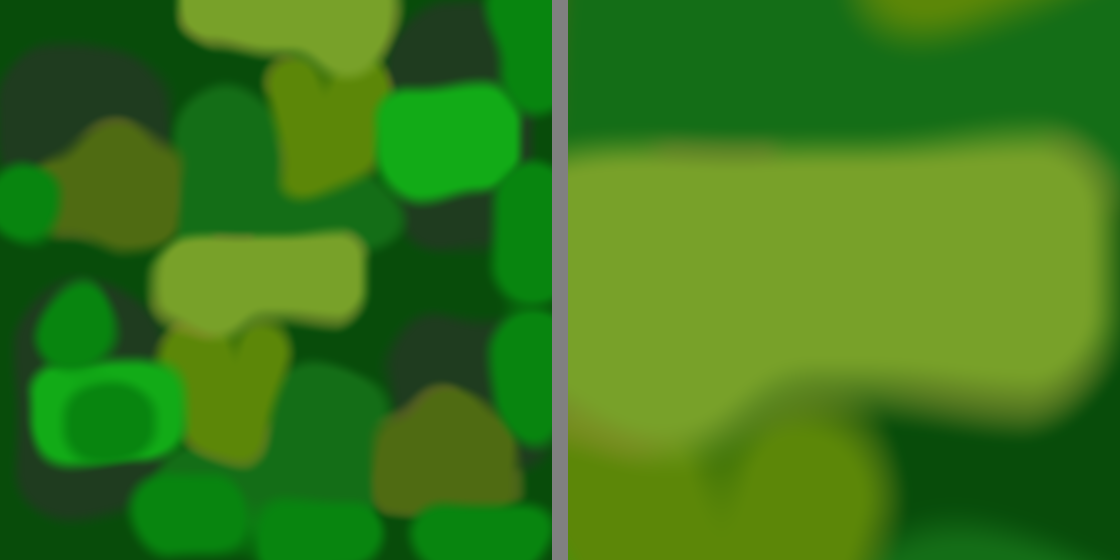
Left, the full canvas; right, a detail of the centre.
Write a WebGL 1 fragment shader that draws this pattern.

```glsl
precision highp float;
// Soft woodland camouflage: a patch motif repeated by glide reflection, ringed with leaf blobs.

uniform vec2 u_resolution;

const vec3 DARK    = vec3(0.03, 0.30, 0.04);
const vec3 SLATE   = vec3(0.12, 0.235, 0.12);
const vec3 MID     = vec3(0.08, 0.43, 0.09);
const vec3 OLIVE   = vec3(0.31, 0.42, 0.07);
const vec3 MUSTARD = vec3(0.36, 0.53, 0.03);
const vec3 PALE    = vec3(0.47, 0.63, 0.16);
const vec3 BRIGHT  = vec3(0.07, 0.67, 0.09);
const vec3 LEAF    = vec3(0.03, 0.52, 0.06);
const vec3 TAN     = vec3(0.62, 0.48, 0.22);

const float ROW_PITCH   = 0.482;  // height of one motif row
const float SOFTNESS    = 0.018;  // half width of the blurred edges
const float WARP_AMOUNT = 0.036;
const float WARP_SCALE  = 8.0;
const float FRINGE      = 0.22;   // strength of the tan rim on warm patches
const float RIM         = 0.46;   // distance of the leaf ring from the centre
const float LEAF_RADIUS = 0.070;
const float LEAF_LENGTH = 0.050;

float hash(vec2 p) {
  vec3 q = fract(p.xyx * vec3(0.1031, 0.1030, 0.0973));
  q += dot(q, q.yzx + 33.33);
  return fract((q.x + q.y) * q.z);
}

float noise(vec2 p) {
  vec2 i = floor(p), f = fract(p);
  f = f * f * f * (f * (f * 6.0 - 15.0) + 10.0);
  return mix(mix(hash(i), hash(i + vec2(1.0, 0.0)), f.x),
             mix(hash(i + vec2(0.0, 1.0)), hash(i + vec2(1.0, 1.0)), f.x), f.y);
}

float smoothUnion(float a, float b, float k) {
  float h = max(k - abs(a - b), 0.0) / k;
  return min(a, b) - 0.25 * h * h * k;
}

float capsule(vec2 p, vec2 a, vec2 b, float r) {
  vec2 ab = b - a;
  float t = clamp(dot(p - a, ab) / dot(ab, ab), 0.0, 1.0);
  return length(p - a - t * ab) - r;
}

float roundBox(vec2 p, vec2 centre, vec2 halfSize, float r) {
  vec2 q = abs(p - centre) - halfSize + r;
  return length(max(q, 0.0)) + min(max(q.x, q.y), 0.0) - r;
}

float coverage(float d) {
  return 1.0 - smoothstep(-SOFTNESS, SOFTNESS, d);
}

void paint(inout vec3 col, float d, vec3 ink, float fringe) {
  float c = coverage(d);
  col = mix(col, ink, c);
  col = mix(col, TAN, 4.0 * c * (1.0 - c) * fringe);
}

// One motif; q.x runs right from the centre, q.y runs down from the row top.
void paintMotif(inout vec3 col, vec2 q, float fringe) {
  float slate = min(roundBox(q, vec2(-0.355, 0.215), vec2(0.156, 0.137), 0.10),
                    roundBox(q, vec2(0.331, 0.228), vec2(0.130, 0.215), 0.10));
  paint(col, slate, SLATE, 0.0);

  float mid = smoothUnion(capsule(q, vec2(-0.088, 0.26), vec2(-0.080, 0.37), 0.105),
                          capsule(q, vec2(-0.075, 0.40), vec2(0.146, 0.385), 0.07), 0.06);
  paint(col, mid, MID, 0.0);

  float olive = smoothUnion(roundBox(q, vec2(-0.305, 0.350), vec2(0.130, 0.075), 0.04),
                            capsule(q, vec2(-0.300, 0.28), vec2(-0.270, 0.34), 0.07), 0.06);
  paint(col, olive, OLIVE, fringe);

  float mustard = smoothUnion(capsule(q, vec2(0.022, 0.143), vec2(0.061, 0.300), 0.05),
                              capsule(q, vec2(0.146, 0.156), vec2(0.115, 0.270), 0.065), 0.05);
  paint(col, mustard, MUSTARD, fringe);

  float pale = smoothUnion(roundBox(q, vec2(0.022, 0.013), vec2(0.185, 0.075), 0.045),
                           capsule(q, vec2(0.120, 0.020), vec2(0.117, 0.070), 0.06), 0.05);
  paint(col, pale, PALE, fringe);

  paint(col, roundBox(q, vec2(0.302, 0.247), vec2(0.130, 0.100), 0.075), BRIGHT, 0.0);
}

// Leaf blobs along a square ring that stays open at the top; the early ones sit further in.
float leafRing(vec2 p) {
  float d = 1.0;
  for (int n = 0; n < 9; n++) {
    float i = float(n);
    float angle = 2.85 + 0.49 * i + 0.004 * i * i;
    vec2 dir = vec2(cos(angle), sin(angle));
    vec2 side = abs(dir);
    float reach = RIM - 0.18 * exp(-(i - 1.7) * (i - 1.7));
    vec2 centre = dir / max(side.x, side.y) * reach;
    vec2 along = side.x > side.y ? vec2(0.0, 1.0) : vec2(1.0, 0.0);
    along *= 0.004 + LEAF_LENGTH * smoothstep(1.5, 4.0, i);
    d = smoothUnion(d, capsule(p, centre - along, centre + along, LEAF_RADIUS), 0.03);
  }
  return d;
}

void main() {
  vec2 p = (gl_FragCoord.xy - 0.5 * u_resolution) / u_resolution.y;
  vec2 s = p * WARP_SCALE + 20.0;
  p += WARP_AMOUNT * (vec2(noise(s), noise(s + 37.0)) - 0.5);
  float fringe = FRINGE * smoothstep(0.35, 0.85, noise(s * 1.7 + 11.0));

  vec3 col = DARK;
  for (int row = 0; row < 2; row++) {
    float r = float(row);
    float mirror = 1.0 - 2.0 * mod(r, 2.0);
    paintMotif(col, vec2(p.x * mirror, 0.5 - p.y - r * ROW_PITCH), fringe);
  }
  paint(col, leafRing(p), LEAF, 0.0);
  gl_FragColor = vec4(col, 1.0);
}
```
